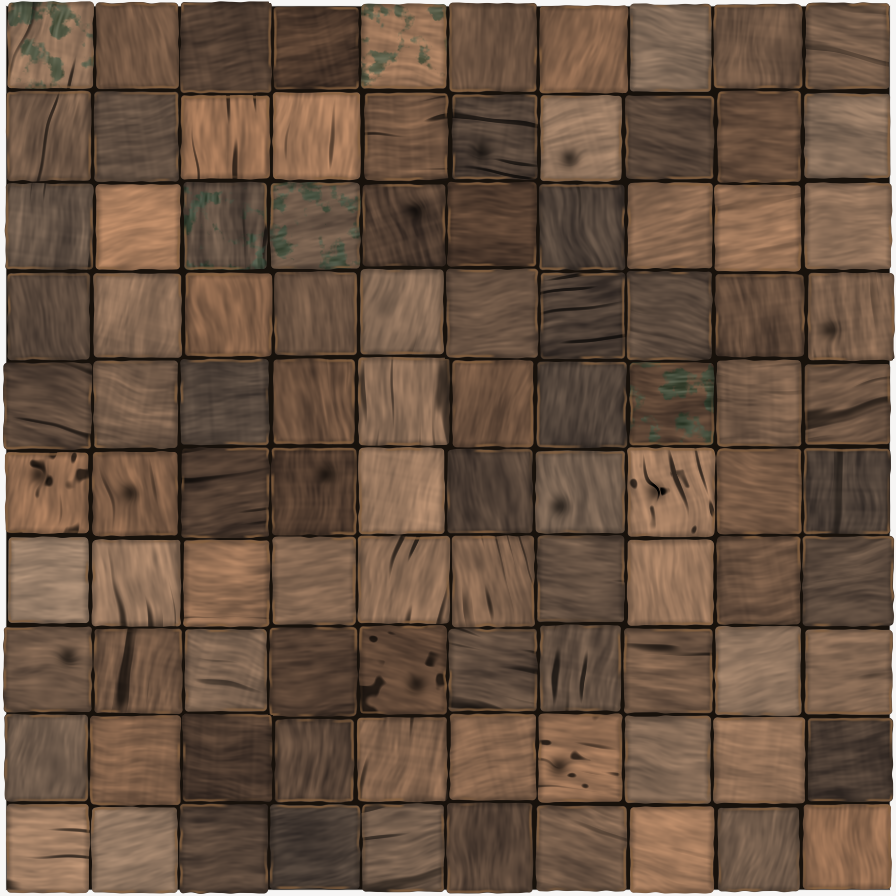
This texture is drawn by a Shadertoy shader. Its source:

```glsl
#define BLOCKS 10.0
#define MARGIN 0.0035
#define EDGE_JITTER 0.035
#define GAP 0.012
#define CORNER 0.045
#define GRAIN_DEPTH 0.62
#define DARK_WOOD vec3(0.18, 0.145, 0.125)
#define MID_WOOD vec3(0.45, 0.362, 0.288)
#define LIGHT_WOOD vec3(0.76, 0.60, 0.465)
#define RIM_WOOD vec3(0.54, 0.39, 0.25)
#define GAP_COLOR vec3(0.09, 0.065, 0.045)
#define BACKGROUND vec3(0.97, 0.965, 0.96)

float hash(vec2 p) {
    return fract(sin(dot(p, vec2(127.1, 311.7))) * 43758.5453);
}

float noise(vec2 p) {
    vec2 i = floor(p), f = fract(p);
    f = f * f * (3.0 - 2.0 * f);
    return mix(mix(hash(i), hash(i + vec2(1, 0)), f.x),
               mix(hash(i + vec2(0, 1)), hash(i + vec2(1, 1)), f.x), f.y);
}

float fbm(vec2 p) {
    float sum = 0.0, amp = 0.53;
    for (int k = 0; k < 4; k++) {
        sum += amp * noise(p);
        p = p * 2.03 + 7.3;
        amp *= 0.5;
    }
    return sum;
}

// Irregular seams: left and bottom edge of a block
float seamX(vec2 id) { return id.x + EDGE_JITTER * (2.0 * hash(id + 31.7) - 1.0); }
float seamY(vec2 id) { return id.y + EDGE_JITTER * (2.0 * hash(id + 57.3) - 1.0); }

vec2 findBlock(vec2 p) {
    vec2 near = floor(p + 0.5), id = floor(p);
    for (int k = 0; k < 2; k++) {
        id.x = near.x - step(p.x, seamX(vec2(near.x, id.y)));
        id.y = near.y - step(p.y, seamY(vec2(id.x, near.y)));
    }
    return clamp(id, 0.0, BLOCKS - 1.0);
}

vec3 woodRamp(float t) {
    vec3 low = mix(DARK_WOOD, MID_WOOD, clamp(2.0 * t, 0.0, 1.0));
    return mix(low, LIGHT_WOOD, clamp(2.0 * t - 1.0, 0.0, 1.0));
}

vec3 wood(vec2 local, vec2 id) {
    float tone = hash(id + 3.1), rough = hash(id + 11.9), kind = hash(id + 23.3);
    float turn = hash(id + 41.7);
    vec2 seed = 37.0 * vec2(hash(id + 5.5), hash(id + 8.2));

    // Grain direction, mostly along one of the two axes
    float angle = 1.5708 * step(0.58, turn) + 0.6 * (hash(id + 71.3) - 0.5);
    vec2 q = mat2(cos(angle), -sin(angle), sin(angle), cos(angle)) * local;

    // Fibres bend around a knot in a few blocks
    vec2 toKnot = q - 0.5 * (vec2(hash(id + 61.1), hash(id + 67.9)) - 0.5);
    float hasKnot = step(0.88, kind);
    float knot = hasKnot * exp(-90.0 * dot(toKnot, toKnot));
    q.y += 0.12 * (noise(q * 2.2 + seed) - 0.5) + 0.09 * knot;
    q += seed;

    // Broad streaks, fine fibres and cross-cut saw marks
    float streak = fbm(q * vec2(1.5, 7.0)) - 0.5;
    float fibre = noise(q * vec2(3.0, 19.0)) - 0.5;
    float fine = noise(q * vec2(7.0, 34.0) + 9.0) - 0.5;
    float saw = (noise(q * vec2(24.0, 1.5)) - 0.5) * step(0.65, hash(id + 83.0));
    float blotch = fbm(local * 3.2 + seed) - 0.5;
    float grain = 0.55 * streak + mix(0.16, 0.4, rough) * fibre
                + 0.24 * fine + 0.12 * saw + 0.3 * blotch;
    vec3 color = woodRamp(mix(0.20, 0.80, tone) + GRAIN_DEPTH * grain);

    // Tint between reddish and grey
    color *= mix(vec3(1.06, 0.97, 0.91), vec3(0.96, 1.0, 1.06), hash(id + 19.4));

    // Cracks follow the grain; pits spot a few blocks
    float crack = smoothstep(0.22, 0.06, noise(q * vec2(1.1, 13.0) + 4.0));
    crack *= smoothstep(0.3, 0.9, rough);
    float pits = step(0.96, kind) * smoothstep(0.75, 0.9, noise(q * vec2(6.0, 9.0)));
    color *= 1.0 - 0.65 * max(crack, pits) - 0.6 * knot;

    // Remains of old green paint
    float paint = step(kind, 0.05) * smoothstep(0.52, 0.68, fbm(local * 6.0 + seed));
    return mix(color, vec3(0.20, 0.30, 0.23) + 0.25 * fine, 0.65 * paint);
}

void mainImage(out vec4 fragColor, in vec2 fragCoord) {
    vec2 uv = fragCoord / iResolution.xy;
    vec2 p = BLOCKS * (uv - MARGIN) / (1.0 - 2.0 * MARGIN);
    float pixel = BLOCKS / min(iResolution.x, iResolution.y);

    // Rounded block between its four seams, with slightly ragged sides
    vec2 id = findBlock(p);
    vec2 low = vec2(seamX(id), seamY(id));
    vec2 high = vec2(seamX(id + vec2(1, 0)), seamY(id + vec2(0, 1)));
    vec2 local = p - 0.5 * (low + high);
    float gap = GAP + 0.022 * pow(hash(id + 91.2), 4.0);
    vec2 corner = abs(local) - 0.5 * (high - low) + gap + CORNER;
    float inside = CORNER - length(max(corner, 0.0)) - min(max(corner.x, corner.y), 0.0);
    inside += 0.018 * (noise(p * 9.0) - 0.5);

    // Worn edges: soft falloff with a thin golden rim
    vec3 color = wood(local, id);
    color *= mix(0.74, 1.0, smoothstep(0.0, 0.085, inside));
    float rim = smoothstep(0.0, 0.012, inside) * smoothstep(0.045, 0.018, inside);
    color = mix(color, RIM_WOOD, rim * 0.75 * smoothstep(0.3, 0.75, noise(p * 5.0 + 13.0)));

    // Dark joints inside, pale ground around the panel
    vec2 fromCentre = abs(p - 0.5 * BLOCKS);
    float border = max(fromCentre.x, fromCentre.y) - 0.5 * BLOCKS + EDGE_JITTER;
    vec3 ground = mix(GAP_COLOR, BACKGROUND, smoothstep(-pixel, pixel, border));
    color = mix(ground, color, smoothstep(-0.6 * pixel, 0.6 * pixel, inside));
    fragColor = vec4(clamp(color, 0.0, 1.0), 1.0);
}
```
